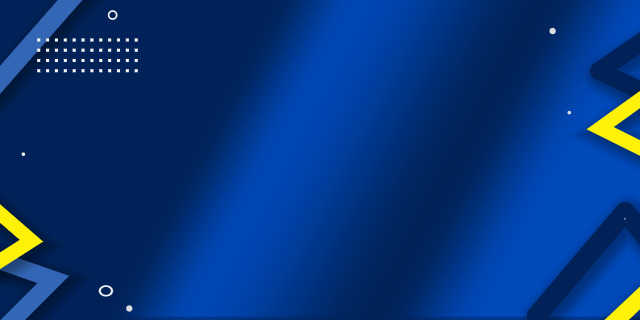
Reproduce this background procedurally as a WebGL 1 fragment shader.

```glsl
precision highp float;
// Blue backdrop with slanted soft folds of light, framed by yellow, pale and
// navy chevrons with drop shadows, plus a dot grid, rings and loose dots.
// Shapes are signed distances on a canvas 2 wide and 1 high, origin lower left.
uniform vec2 u_resolution;

const vec3 NAVY   = vec3(0.0, 0.135, 0.345);
const vec3 ROYAL  = vec3(0.0, 0.285, 0.725);
const vec3 PALE   = vec3(0.20, 0.40, 0.71);
const vec3 YELLOW = vec3(1.0, 0.945, 0.03);
const vec3 WHITE  = vec3(0.96);
const vec3 GREY   = vec3(0.87);

const float FOLD_SLANT = 0.53;
const vec4  FOLD_STOPS = vec4(0.58, 0.86, 1.44, 1.77); // dark, light, dark, light
const float RIDGE_LIGHT = 0.95;

const vec2  SHADOW_SHIFT = vec2(0.012, -0.014);
const float SHADOW_BLUR = 0.045;
const float SHADOW_DEPTH = 0.32;

const vec2  GRID_ORIGIN = vec2(0.121, 0.779);
const vec2  GRID_STEP = vec2(0.0277, 0.032);
const vec2  GRID_LAST = vec2(11.0, 3.0);
const float GRID_DOT = 0.0048;
const float RING_STROKE = 0.0026;

float coverage(float d) {
  return clamp(0.5 - d * u_resolution.y, 0.0, 1.0);
}

float bar(vec2 p, vec2 a, vec2 b, float halfWidth) {
  vec2 q = p - a, e = b - a;
  return length(q - e * clamp(dot(q, e) / dot(e, e), 0.0, 1.0)) - halfWidth;
}

// Two round-ended bars joined at a corner
float bentBar(vec2 p, vec2 a, vec2 corner, vec2 b, float halfWidth) {
  return min(bar(p, a, corner, halfWidth), bar(p, corner, b, halfWidth));
}

// Unit normal of one arm, pointing away from the other
vec2 outward(vec2 arm, vec2 other) {
  vec2 n = normalize(vec2(-arm.y, arm.x));
  return -n * sign(dot(n, other));
}

// Sharp outlined wedge: arms leave the tip along two directions
float chevron(vec2 p, vec2 tip, vec2 armA, vec2 armB, float width) {
  vec2 q = p - tip;
  float d = max(dot(q, outward(armA, armB)), dot(q, outward(armB, armA)));
  return max(d, -d - width);
}

float ring(vec2 p, vec2 center, vec2 radii) {
  vec2 q = (p - center) / radii;
  return abs(length(q) - 1.0) * min(radii.x, radii.y) - RING_STROKE;
}

float disc(vec2 p, vec2 center, float radius) {
  return length(p - center) - radius;
}

// The six framing shapes, from back to front
float frameShape(int i, vec2 p) {
  if (i == 0) return bar(p, vec2(0.263, 1.05), vec2(-0.044, 0.70), 0.029);
  if (i == 1) return chevron(p, vec2(0.216, 0.138), vec2(-0.216, 0.0755), vec2(-0.133), 0.054);
  if (i == 2) return bentBar(p, vec2(2.1, 0.934), vec2(1.872, 0.778), vec2(2.1, 0.671), 0.028);
  if (i == 3) return bentBar(p, vec2(1.678, 0.014), vec2(1.953, 0.338), vec2(2.1, 0.166), 0.031);
  if (i == 4) return chevron(p, vec2(0.135, 0.245), vec2(-0.135, 0.117), vec2(-0.135, -0.086), 0.044);
  return min(chevron(p, vec2(1.833, 0.596), vec2(0.167, 0.120), vec2(0.167, -0.083), 0.044),
             bar(p, vec2(1.88, -0.044), vec2(2.1, 0.163), 0.026));
}

vec3 backdrop(vec2 p) {
  float s = p.x + FOLD_SLANT * (0.5 - p.y);
  float ridge = smoothstep(FOLD_STOPS.x, FOLD_STOPS.y, s)
              * (1.0 - smoothstep(FOLD_STOPS.y, FOLD_STOPS.z, s));
  float light = RIDGE_LIGHT * ridge + smoothstep(FOLD_STOPS.z, FOLD_STOPS.w, s);
  vec3 color = mix(NAVY, ROYAL, light);
  return mix(color, NAVY, 0.5 * (1.0 - smoothstep(0.006, 0.014, p.y)));
}

void main() {
  vec2 p = gl_FragCoord.xy / u_resolution * vec2(2.0, 1.0);
  vec3 color = backdrop(p);

  // Frame shapes, each over its own soft shadow
  for (int i = 0; i < 6; i++) {
    float shade = 1.0 - smoothstep(-0.01, SHADOW_BLUR, frameShape(i, p - SHADOW_SHIFT));
    vec3 tint = i < 2 ? PALE : (i < 4 ? NAVY : YELLOW);
    color *= 1.0 - SHADOW_DEPTH * shade;
    color = mix(color, tint, coverage(frameShape(i, p)));
  }

  // Grid of small squares
  vec2 cell = clamp(floor((p - GRID_ORIGIN) / GRID_STEP + 0.5), vec2(0.0), GRID_LAST);
  vec2 offset = abs(p - GRID_ORIGIN - cell * GRID_STEP);
  float marks = max(offset.x, offset.y) - GRID_DOT;

  // Rings and loose dots
  marks = min(marks, ring(p, vec2(0.352, 0.953), vec2(0.0125)));
  marks = min(marks, ring(p, vec2(0.331, 0.091), vec2(0.0190, 0.0150)));
  marks = min(marks, disc(p, vec2(0.073, 0.518), 0.0055));
  color = mix(color, WHITE, coverage(marks));

  float dots = min(disc(p, vec2(1.727, 0.903), 0.0098), disc(p, vec2(0.404, 0.036), 0.0098));
  dots = min(dots, disc(p, vec2(1.779, 0.648), 0.0055));
  dots = min(dots, disc(p, vec2(1.953, 0.316), 0.0020));
  color = mix(color, GREY, coverage(dots));

  gl_FragColor = vec4(color, 1.0);
}
```
